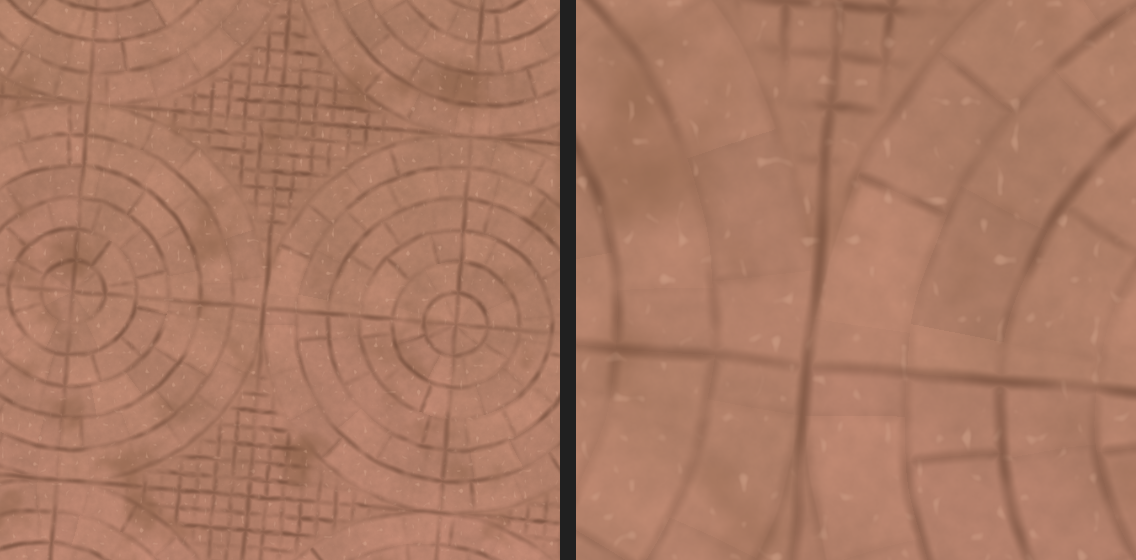
Left, the full canvas; right, a detail of the centre.
Write a WebGL 2 fragment shader that draws this texture.

```glsl
#version 300 es
precision highp float;
// Worn clay paving: a slightly turned lattice of touching circles, each built
// from six rings of bricks, with a fine square grid in the gaps between them.
// Distances to the grooves are faded by gradient noise to show wear and dirt.
uniform vec2 u_resolution;
out vec4 fragColor;

const float RINGS = 12.0;        // rings per lattice unit, six per radius
const float GRID = 22.0;         // small squares per lattice unit
const float QUARTER = 1.5707963;
const vec2 ORIGIN = vec2(0.130, 0.479);
const mat2 LATTICE = mat2(0.684, -0.0586, 0.056, 0.672);

const vec3 OLIVE_CLAY = vec3(0.675, 0.490, 0.395);
const vec3 PINK_CLAY = vec3(0.730, 0.515, 0.435);
const vec3 GROOVE = vec3(0.420, 0.275, 0.205);
const vec3 STAIN = vec3(0.540, 0.375, 0.275);
const vec3 SPECK = vec3(0.840, 0.660, 0.560);

float hash(vec2 p) {
  vec3 h = fract(p.xyx * vec3(0.1031, 0.1030, 0.0973));
  h += dot(h, h.yzx + 33.33);
  return fract((h.x + h.y) * h.z);
}

float cornerSlope(vec2 corner, vec2 offset) {
  float a = 6.2831853 * hash(corner);
  return dot(vec2(cos(a), sin(a)), offset);
}

// Gradient noise, roughly -0.7 to 0.7
float noise(vec2 p) {
  vec2 i = floor(p), f = p - i;
  vec2 u = f * f * f * (f * (f * 6.0 - 15.0) + 10.0);
  vec2 e = vec2(1.0, 0.0);
  float low = mix(cornerSlope(i, f), cornerSlope(i + e.xy, f - e.xy), u.x);
  float high = mix(cornerSlope(i + e.yx, f - e.yx), cornerSlope(i + e.xx, f - e.xx), u.x);
  return mix(low, high, u.y);
}

float fbm(vec2 p) {
  float sum = 0.0, gain = 1.0;
  for (int i = 0; i < 4; i++) {
    sum += gain * noise(p);
    p = mat2(1.6, 1.2, -1.2, 1.6) * p + 7.3;
    gain *= 0.55;
  }
  return sum;
}

// Soft line for a given distance
float groove(float dist, float halfWidth, float aa) {
  return 1.0 - smoothstep(0.0, halfWidth + aa, dist);
}

// Distance to the nearest multiple of 1 / count
vec2 stripeDistance(vec2 p, float count) {
  return abs(fract(p * count + 0.5) - 0.5) / count;
}

// Broken, uneven strength along a line
float wear(vec2 p, float scale, float seed) {
  float broad = smoothstep(-0.45, 0.35, noise(p * scale + seed));
  float fine = smoothstep(-0.45, 0.25, noise(p * scale * 4.5 - seed));
  return mix(0.22, 1.0, broad) * mix(0.45, 1.0, fine);
}

void main() {
  vec2 uv = gl_FragCoord.xy / u_resolution;
  float aa = 1.5 / (min(u_resolution.x, u_resolution.y) * 0.68);
  vec2 p = inverse(LATTICE) * (uv - ORIGIN);
  p += 0.004 * vec2(noise(p * 13.0), noise(p * 13.0 + 41.0));

  vec2 cell = round(p), d = p - cell;
  float r = length(d);
  float inside = 1.0 - smoothstep(0.5 - aa, 0.5 + aa, r);
  vec2 slab = floor(p * 2.0);

  // Ring bricks, laid separately in each quarter slab
  float ring = min(floor(r * RINGS), 5.0);
  float bricks = ring + 1.0;
  float turn = atan(abs(d.y), abs(d.x) + 1e-5) / QUARTER;
  vec2 ringId = slab * 9.0 + vec2(ring, ring * 3.0) + 60.0;
  float along = turn * bricks + mix(0.25, 0.75, hash(ringId));
  float jointDist = abs(fract(along + 0.5) - 0.5) / bricks * QUARTER * r;
  vec2 jointId = ringId + vec2(round(along) * 17.0, 5.0);
  vec2 brickId = ringId + vec2(floor(along) * 13.0, 31.0);

  // Grooves: arcs, radial joints, small squares, slab seams
  float circle = clamp(round(r * RINGS), 1.0, 6.0);
  float arc = groove(abs(r - circle / RINGS), 0.0085, aa) * wear(p, 6.0, 3.0);
  arc *= mix(0.95, 0.55, smoothstep(0.36, 0.5, r));
  float joint = groove(jointDist, 0.0075, aa) * inside;
  joint *= mix(0.12, 0.75, pow(hash(jointId), 1.6)) * wear(p, 8.0, 11.0);
  vec2 squares = stripeDistance(p, GRID);
  float rows = groove(squares.y, 0.0085, aa) * wear(p * vec2(0.8, 1.3), 10.0, 19.0);
  float columns = groove(squares.x, 0.0080, aa) * wear(p * vec2(1.3, 0.8), 10.0, 27.0);
  float grid = max(rows, columns * 0.8) * smoothstep(0.495, 0.55, r);
  vec2 seams = stripeDistance(p, 2.0);
  float seam = max(groove(seams.x, 0.0085, aa) * wear(p, 3.5, 35.0),
                   groove(seams.y, 0.0085, aa) * wear(p, 3.5, 47.0)) * 0.85;
  float smoothed = smoothstep(0.02, 0.24, length(abs(d) - vec2(0.5, 0.0)));
  float lines = max(max(arc, joint) * mix(0.3, 1.0, smoothed), max(grid, seam));

  // Clay tint: broad gradient, slab and brick variation, mottling
  float mottle = fbm(uv * 9.0);
  float pink = 0.85 - 0.75 * uv.y + 0.35 * (hash(slab + 23.0) - 0.5) + 0.3 * mottle;
  vec3 color = mix(OLIVE_CLAY, PINK_CLAY, clamp(pink, 0.0, 1.0));
  color *= 1.0 + 0.06 * (hash(brickId) - 0.5) * inside;
  color *= 1.0 + 0.05 * mottle + 0.035 * fbm(uv * 65.0);
  float dirt = smoothstep(0.12, 0.75, fbm(uv * 6.5 + 15.0));
  color = mix(color, STAIN, dirt * 0.55 + 0.12 * (1.0 - inside));
  float specks = smoothstep(0.32, 0.6, noise(uv * vec2(105.0, 85.0) + 9.0));
  color = mix(color, SPECK, specks * 0.45);
  color = mix(color, GROOVE, lines * 0.68);
  fragColor = vec4(color, 1.0);
}
```
